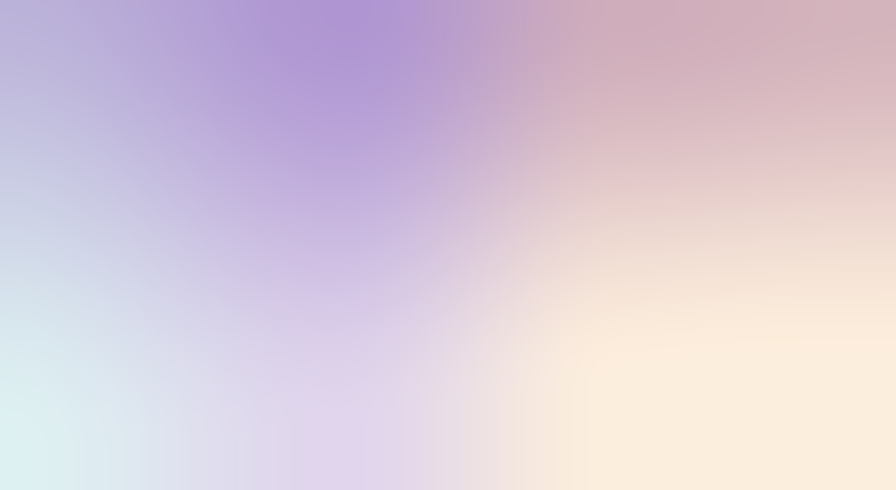
This background is drawn by a WebGL 1 fragment shader. Its source:

```glsl
precision highp float;
// A soft pastel backdrop: violet and dusty rose above, pale aqua, lilac and cream below.
// Two horizontal colour ramps are blended downwards by an eased curve
// whose start and end drift slightly from left to right.

uniform vec2 u_resolution;

// Left, centre and right colours, with the centre lying at x = mid.
vec3 ramp(float x, float mid, float end, vec3 left, vec3 centre, vec3 right) {
    vec3 color = mix(left, centre, smoothstep(0.0, mid, x));
    return mix(color, right, smoothstep(mid, end, x));
}

void main() {
    vec2 uv = gl_FragCoord.xy / u_resolution;
    float depth = 1.0 - uv.y;

    // Upper band: periwinkle, violet, rose, with a paler far edge
    vec3 upper = ramp(uv.x, 0.39, 0.70,
        vec3(0.729, 0.690, 0.847),
        vec3(0.686, 0.588, 0.824),
        vec3(0.812, 0.678, 0.733));
    upper += vec3(0.02, 0.028, 0.004) * smoothstep(0.70, 1.0, uv.x);

    // Lower band: aqua, lilac, cream
    vec3 lower = ramp(uv.x, 0.38, 0.69,
        vec3(0.871, 0.945, 0.949),
        vec3(0.878, 0.835, 0.925),
        vec3(0.990, 0.933, 0.863));

    // Vertical fade, longer on the left
    float start = mix(-0.1, 0.02, smoothstep(0.0, 0.4, uv.x));
    float finish = mix(0.92, 0.75, smoothstep(0.1, 0.9, uv.x));
    float fade = smoothstep(start, finish, depth);

    gl_FragColor = vec4(mix(upper, lower, fade), 1.0);
}
```
